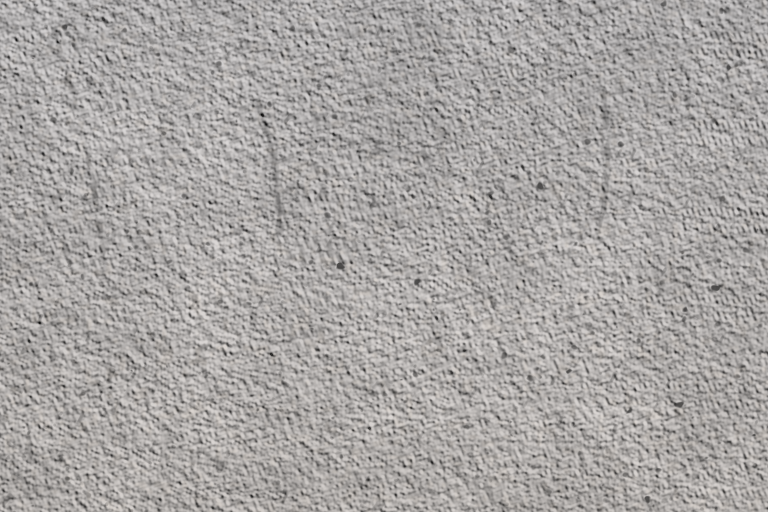
Write a Shadertoy shader that draws this texture.

```glsl
float hash(vec2 p) {
    return fract(sin(dot(p, vec2(127.1, 311.7))) * 43758.5453);
}

float valueNoise(vec2 p) {
    vec2 cell = floor(p);
    vec2 f = fract(p);
    f = f * f * (3.0 - 2.0 * f);
    float low = mix(hash(cell), hash(cell + vec2(1, 0)), f.x);
    float high = mix(hash(cell + vec2(0, 1)), hash(cell + vec2(1, 1)), f.x);
    return mix(low, high, f.y);
}

vec2 rotate(vec2 p, float angle) {
    float c = cos(angle), s = sin(angle);
    return vec2(c * p.x - s * p.y, s * p.x + c * p.y);
}

// Rough surface: rounded grains with finer grit on top
float grainHeight(vec2 p) {
    float lumps = valueNoise(rotate(p, 0.3) * 72.0 + 5.0);
    float grains = valueNoise(rotate(p, 0.75) * 118.0);
    float grit = valueNoise(rotate(p, 1.2) * 190.0 + 37.0);
    return 0.28 * lumps + 0.42 * grains + 0.4 * grit;
}

// Scattered round holes, mostly tiny, returned as coverage
float pits(vec2 p, float density, float chance, float maxRadius, float seed) {
    vec2 warp = vec2(valueNoise(p * 110.0), valueNoise(p * 110.0 + 51.0)) - 0.5;
    vec2 q = p + warp * maxRadius * 0.8;
    vec2 home = floor(q * density);
    float coverage = 0.0;
    for (int y = -1; y <= 1; y++) {
        for (int x = -1; x <= 1; x++) {
            vec2 cell = home + vec2(x, y);
            vec2 jitter = vec2(hash(cell + seed), hash(cell + seed + 19.3));
            float size = hash(cell + seed + 47.9);
            float radius = maxRadius * mix(0.4, 1.0, size * size);
            float d = length(q - (cell + jitter) / density) - radius;
            float present = step(hash(cell + seed + 83.1), chance);
            float hole = 1.0 - smoothstep(-0.003, 0.002, d);
            coverage = max(coverage, present * hole);
        }
    }
    return coverage;
}

// Ragged, slightly bowed groove from start to end
float scratch(vec2 p, vec2 start, vec2 end, float width) {
    vec2 along = end - start;
    float t = clamp(dot(p - start, along) / dot(along, along), 0.0, 1.0);
    vec2 bow = vec2(0.012 * sin(t * 3.14159), 0.0);
    float wobble = 0.007 * (valueNoise(p * 70.0) - 0.5);
    float d = length(p - start - along * t - bow) + wobble;
    float broken = smoothstep(0.1, 0.6, valueNoise(p * 45.0 + 11.0));
    return broken * (1.0 - smoothstep(width * 0.2, width, d));
}

void mainImage(out vec4 fragColor, in vec2 fragCoord) {
    vec2 p = fragCoord / iResolution.y;

    // Side light on the grains, with deep shadows and soft highlights
    vec2 toLight = normalize(vec2(0.6, 0.8));
    float slope = grainHeight(p) - grainHeight(p + toLight * 0.0046);
    float relief = clamp(slope / 0.145, -3.2, 2.9);
    float tone = 0.674 + 0.096 * relief - 0.017 * relief * relief;

    // Broad mottling and small shaded hollows
    tone += 0.05 * (valueNoise(p * 5.0) - 0.5);
    tone += 0.06 * (valueNoise(p * 21.0 + 7.0) - 0.5);
    float hollow = smoothstep(0.76, 0.98, valueNoise(rotate(p, 0.5) * 80.0 + 91.0));
    tone -= 0.15 * hollow;

    // Worn grooves
    float groove = scratch(p, vec2(0.107, 0.94), vec2(0.205, 0.48), 0.008);
    groove = max(groove, scratch(p, vec2(0.503, 0.80), vec2(0.545, 0.55), 0.009));
    groove = max(groove, scratch(p, vec2(1.178, 0.81), vec2(1.172, 0.56), 0.008));
    tone -= 0.16 * groove;

    // Many soft pinholes and a few larger holes
    float holes = 0.6 * pits(p, 24.0, 0.2, 0.006, 3.0);
    holes = max(holes, 0.85 * pits(p, 7.0, 0.16, 0.009, 61.0));
    tone = mix(tone, 0.24, holes);

    // Cool grey above, warmer below, with faint sandy grains
    vec3 coolTint = vec3(1.003, 0.994, 0.998);
    vec3 warmTint = vec3(1.022, 0.994, 0.970);
    float sandy = smoothstep(0.6, 0.95, valueNoise(p * 75.0 + 23.0));
    float warmth = clamp(0.7 - 0.6 * p.y + 0.5 * sandy, 0.0, 1.0);
    vec3 color = tone * mix(coolTint, warmTint, warmth);
    fragColor = vec4(clamp(color, 0.0, 1.0), 1.0);
}
```
